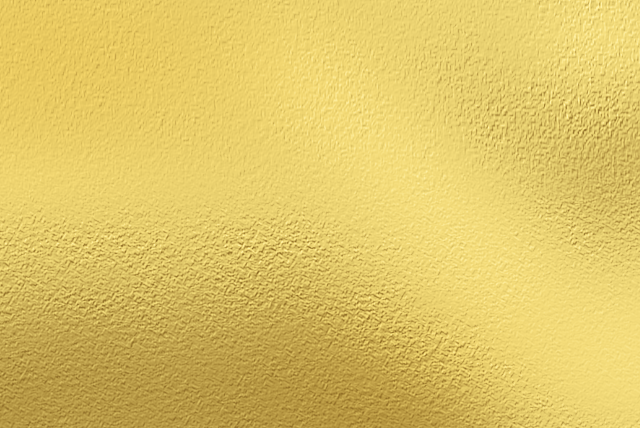
This texture is drawn by a Shadertoy shader. Its source:

```glsl
// Crinkled gold foil: broad soft sheens and shadows set a light level,
// embossed noise lit from the upper left adds fine leathery grain,
// and a colour ramp turns the light level into gold.
#define GRAIN_FREQ 250.0
#define GRAIN_CALM 0.33
#define GRAIN_ROUGH 0.42
#define CREASE 0.5
#define BASE_LIGHT 0.86
#define SHADOW_DEPTH 0.53
#define SHEEN 0.13
#define WARM_TINT vec3(0.99, 0.95, 0.82)

float hash(vec2 p) {
    vec3 q = fract(p.xyx * 0.1031);
    q += dot(q, q.yzx + 33.33);
    return fract((q.x + q.y) * q.z);
}

float noise(vec2 p) {
    vec2 i = floor(p), f = fract(p);
    f = f * f * (3.0 - 2.0 * f);
    float low = mix(hash(i), hash(i + vec2(1, 0)), f.x);
    float high = mix(hash(i + vec2(0, 1)), hash(i + vec2(1, 1)), f.x);
    return mix(low, high, f.y);
}

// Fine grain over faint crinkles, on turned grids so no lattice shows.
float height(vec2 p) {
    mat2 turn = mat2(0.8, 0.6, -0.6, 0.8);
    return 0.75 * noise(p) + 0.28 * noise(turn * p * 0.6 + 17.0);
}

// Slope of the surface towards a light at the upper left.
float emboss(vec2 p) {
    vec2 toLight = vec2(-0.35, 0.3);
    return height(p - toLight) - height(p + toLight);
}

// Soft elliptical spot.
float spot(vec2 p, vec2 centre, vec2 radius) {
    vec2 d = (p - centre) / radius;
    return exp(-dot(d, d));
}

vec3 goldRamp(float light) {
    vec3 tones[6] = vec3[6](
        vec3(0.58, 0.45, 0.17), vec3(0.68, 0.56, 0.24),
        vec3(0.78, 0.67, 0.33), vec3(0.89, 0.80, 0.43),
        vec3(0.96, 0.87, 0.49), vec3(1.00, 0.95, 0.66));
    float t = clamp(light, 0.0, 1.249) * 4.0;
    int i = int(t);
    return mix(tones[i], tones[i + 1], fract(t));
}

void mainImage(out vec4 fragColor, in vec2 fragCoord) {
    vec2 p = fragCoord / iResolution.y;
    p.x *= 1.5 * iResolution.y / iResolution.x;

    // Gentle bends keep the large shapes from looking geometric.
    vec2 bent = p + 0.03 * (vec2(noise(p * 3.0), noise(p * 3.0 + 9.0)) - 0.5);

    // Shadow at the lower left, its rim falling away to the right.
    float rim = 0.51 - 0.50 * smoothstep(0.65, 1.5, bent.x);
    float shadow = smoothstep(-0.10, 0.46, rim - bent.y);

    // Shadow at the right edge with a faint diagonal tail.
    float across = (bent.x + bent.y - 1.53) * 0.707;
    float along = (bent.x - bent.y) * 0.707;
    float tail = exp(-pow((across - 0.27) / 0.13, 2.0))
               * smoothstep(-0.1, 0.4, along) * smoothstep(1.0, 0.6, along);
    shadow += 0.42 * spot(bent, vec2(1.50, 0.62), vec2(0.19, 0.17));
    shadow = min(shadow + 0.20 * tail, 1.0);

    // Sheens: a diagonal band and the two right corners.
    float band = exp(-pow((across - 0.02) / 0.13, 2.0))
               * smoothstep(-0.4, 0.0, along) * smoothstep(0.85, 0.5, along);
    float sheen = band + spot(bent, vec2(1.46, 0.18), vec2(0.26, 0.22))
                + spot(bent, vec2(1.42, 0.92), vec2(0.16, 0.12))
                + 0.5 * spot(bent, vec2(0.05, 0.57), vec2(0.4, 0.08));

    // Upright streaks above, rounder pebbles in the lower half.
    vec2 g = p * GRAIN_FREQ;
    g += 0.8 * vec2(noise(g * 0.3), noise(g * 0.3 + 40.0));
    float streaks = emboss(g * vec2(1.05, 0.68));
    float pebbles = emboss(mat2(0.87, 0.5, -0.5, 0.87) * g * 0.92);
    float relief = mix(pebbles, streaks, smoothstep(0.4, 0.75, p.y));

    // Creases facing away from the light are darker than ridges are bright.
    relief -= CREASE * max(-relief - 0.15, 0.0);

    float patches = 0.7 + 0.6 * noise(p * 14.0);
    float roughness = GRAIN_CALM
        + GRAIN_ROUGH * smoothstep(0.0, 0.25, shadow) * (1.0 - 0.8 * smoothstep(0.5, 0.95, shadow));
    roughness += 0.25 * spot(p, vec2(1.45, 0.95), vec2(0.2));
    roughness += 0.12 * spot(p, vec2(0.8, 0.55), vec2(0.35, 0.25));
    roughness *= 1.0 - 0.5 * spot(p, vec2(1.45, 0.15), vec2(0.2));

    float light = BASE_LIGHT - SHADOW_DEPTH * shadow + SHEEN * sheen;
    light += relief * roughness * patches + 0.03 * (noise(p * 5.0) - 0.5);

    vec3 color = goldRamp(light);

    // Deeper yellow towards the upper left and along the bottom.
    float warmth = spot(bent, vec2(0.1, 0.88), vec2(0.65, 0.32))
                 + 0.5 * spot(bent, vec2(0.95, 0.1), vec2(0.35, 0.25));
    color *= mix(vec3(1.0), WARM_TINT, min(warmth, 1.0));
    fragColor = vec4(color, 1.0);
}
```
